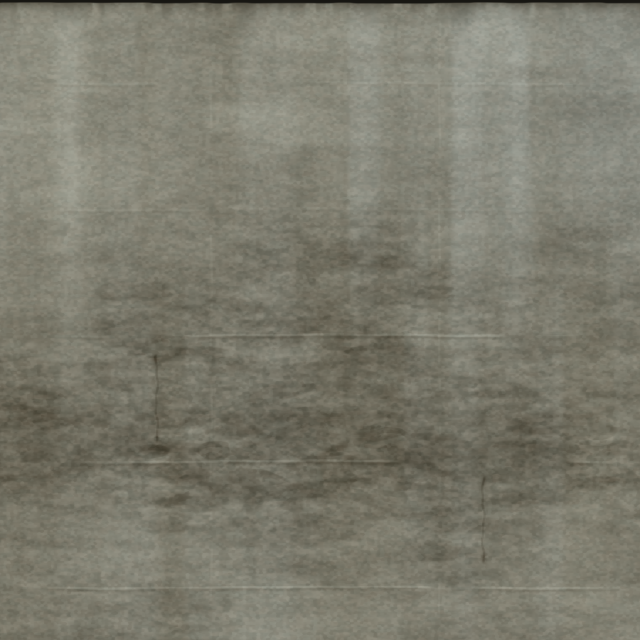
Give the GLSL for this texture, as a WebGL 1 fragment shader.

```glsl
precision highp float;
// Weathered board-marked concrete wall: pale rain-washed top, sooty middle,
// horizontal wisps, raised board seams, two cracks and a dark upper lip.
// Brightness is summed from stretched cellular noise, then tinted by a ramp.
uniform vec2 u_resolution;

const vec3 SHADE = vec3(0.39, 0.38, 0.33);
const vec3 PALE = vec3(0.55, 0.55, 0.50);
const vec3 SOOT = vec3(0.23, 0.21, 0.16);
const vec3 LIP = vec3(0.09, 0.085, 0.07);
const float SHADE_LEVEL = 0.383;
const float PALE_LEVEL = 0.55;

vec3 hash3(vec2 p) {
  vec3 q = fract(p.xyx * vec3(0.1031, 0.1030, 0.0973));
  q += dot(q, q.yxz + 33.33);
  return fract((q.xxy + q.yzz) * q.zyx);
}

// Smooth cellular noise: random cell values blended by distance, about -0.5..0.5.
float cells(vec2 p, float seed) {
  vec2 base = floor(p), local = fract(p);
  float total = 0.0, weights = 0.0;
  for (int j = -1; j <= 1; j++) {
    for (int i = -1; i <= 1; i++) {
      vec2 cell = vec2(float(i), float(j));
      vec3 rnd = hash3(base + cell + seed);
      vec2 d = cell + 0.2 + 0.6 * rnd.xy - local;
      float w = exp(-6.0 * dot(d, d));
      total += w * rnd.z;
      weights += w;
    }
  }
  return total / weights - 0.5;
}

float bump(float x, float center, float width) {
  float d = (x - center) / width;
  return exp(-d * d);
}

float line(float d, float halfWidth, float pixel) {
  return 1.0 - smoothstep(halfWidth, halfWidth + 1.5 * pixel, abs(d));
}

// Broad light and dark areas of the wall.
float broadTone(vec2 uv) {
  float tone = 0.484 + 0.055 * smoothstep(0.35, 0.9, uv.y);
  tone -= 0.075 * bump(uv.x, 0.48, 0.34) * bump(uv.y, 0.43, 0.21);
  tone -= 0.055 * bump(uv.y, 0.28, 0.075);
  tone += 0.035 * bump(uv.x, 0.11, 0.035) * smoothstep(0.2, 0.55, uv.y);
  tone += 0.028 * bump(uv.x, 0.78, 0.09) * smoothstep(0.3, 0.6, uv.y);
  tone += 0.03 * bump(uv.x, 0.9, 0.05) * bump(uv.y, 0.15, 0.1);
  return tone;
}

// Pale ridge with a thin shadow beneath, repeated up the wall.
float seams(vec2 uv, float breakup, float pixel) {
  float spacing = 0.197;
  float wobble = 0.0012 * sin(uv.x * 9.0) + 0.0005 * sin(uv.x * 47.0);
  float d = mod(uv.y - 0.082 + wobble + 0.5 * spacing, spacing) - 0.5 * spacing;
  float span = smoothstep(0.06, 0.12, uv.x) * (1.0 - smoothstep(0.9, 0.98, uv.x));
  float strength = span * smoothstep(-0.3, 0.2, breakup) * (1.0 - 0.6 * smoothstep(0.5, 0.65, uv.y));
  return strength * (0.055 * line(d, 0.0006, pixel) - 0.045 * bump(d, -0.004, 0.0025));
}

// Short vertical crack hanging from its top point, darker at both ends.
float crack(vec2 uv, vec2 top, float len, float pixel) {
  float d = uv.x - top.x + 0.0014 * sin(uv.y * 90.0) + 0.0008 * sin(uv.y * 217.0);
  float below = top.y - uv.y;
  float span = smoothstep(0.0, 0.01, below) * (1.0 - smoothstep(len - 0.01, len, below));
  float ends = bump(below, 0.01, 0.01) + bump(below, len - 0.01, 0.01);
  return span * (0.045 * line(d, 0.0006, pixel) + 0.1 * ends * bump(d, 0.0, 0.004));
}

void main() {
  vec2 uv = gl_FragCoord.xy / u_resolution;
  float pixel = 1.0 / min(u_resolution.x, u_resolution.y);
  float depth = 1.0 - uv.y;

  // Noise layers, from broad to fine.
  float streak = cells(uv * vec2(24.0, 1.7), 11.0);
  float fineStreak = cells(uv * vec2(75.0, 4.0), 23.0);
  float patches = cells(uv * vec2(8.0, 12.0), 37.0);
  float wisp = cells(uv * vec2(9.0, 48.0), 51.0);
  float scuff = cells(uv * vec2(34.0, 90.0), 67.0);
  float rough = cells(uv * vec2(95.0, 170.0), 83.0);
  float grain = cells(uv * vec2(190.0, 250.0), 101.0);

  // Wisps and scuffs gather where the wall is dirty.
  float tone = broadTone(uv);
  float dirt = 1.0 - smoothstep(0.42, 0.53, tone + 0.06 * patches);
  tone += 0.055 * streak + 0.02 * fineStreak + 0.07 * patches;
  tone += (0.035 + 0.045 * dirt) * wisp;
  tone += (0.025 + 0.06 * dirt) * scuff;
  tone += (0.03 + 0.035 * dirt) * rough + 0.055 * grain;

  // Chips along the dirty band, each lit on its lower edge.
  float band = bump(uv.y, 0.29, 0.07);
  float chip = cells(uv * vec2(22.0, 42.0), 131.0);
  float chipLit = cells((uv + vec2(0.0, 0.009)) * vec2(22.0, 42.0), 131.0);
  tone -= band * 0.06 * smoothstep(0.22, 0.36, chip);
  tone += band * 0.045 * smoothstep(0.22, 0.36, chipLit);

  // Board seams, faint upright joints and cracks.
  tone += seams(uv, wisp + patches, pixel);
  for (int i = 0; i < 2; i++) {
    float k = float(i);
    float joint = uv.x - 0.33 - 0.357 * k + 0.001 * sin(uv.y * 31.0);
    tone += 0.022 * line(joint, 0.0006, pixel) * smoothstep(-0.1, 0.25, scuff + patches);
    tone -= crack(uv, vec2(0.245 + 0.51 * k, 0.45 - 0.19 * k), 0.145, pixel);
  }

  // Tint: warm in the dirt, cooler where rain has washed the wall.
  vec3 color = mix(SHADE, PALE, (tone - SHADE_LEVEL) / (PALE_LEVEL - SHADE_LEVEL));
  float cool = smoothstep(0.3, 0.9, uv.x) * smoothstep(0.4, 0.8, uv.y) - 0.35 + 0.8 * streak;
  color += vec3(-0.008, 0.0, 0.012) * cool + vec3(0.012, -0.004, -0.008) * rough;

  // Soot dripping from the upper lip.
  float reach = 0.011 * (1.0 + 1.4 * fineStreak + streak);
  color = mix(color, SOOT, 0.85 * exp(-depth / max(reach, 0.003)));
  float lipEdge = 0.0045 + 0.002 * scuff;
  color = mix(LIP, color, smoothstep(lipEdge - pixel, lipEdge + pixel, depth));
  gl_FragColor = vec4(clamp(color, 0.0, 1.0), 1.0);
}
```
